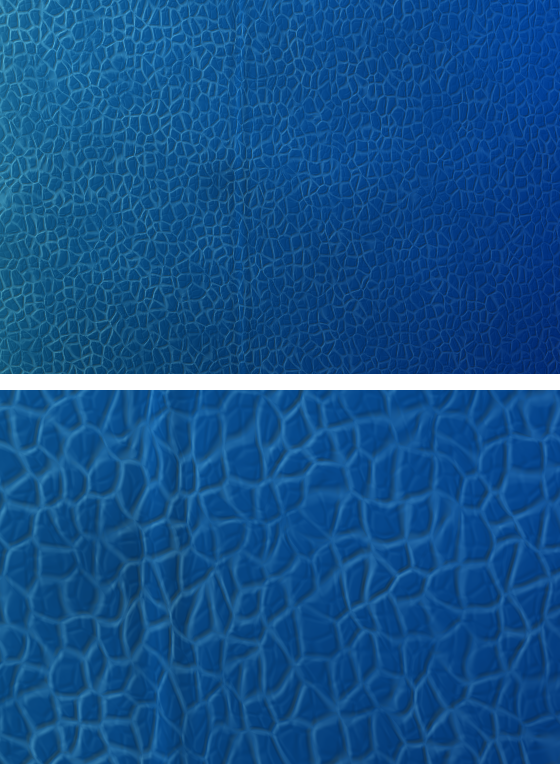
Top, the full canvas; bottom, a detail of the centre.
A WebGL 2 fragment shader for this texture:

```glsl
#version 300 es
precision highp float;
// Blue grained leather: a warped cellular pattern gives pebbles split by
// grooves, lit from the upper left by a height difference, over a smooth
// four-corner colour gradient with soft blotches and one upright crease.

#define GRAIN_COUNT 33.0   // pebbles per canvas height
#define JITTER 0.84        // irregularity of the pebbles
#define GROOVE_WIDTH 0.32  // in pebble units
#define WARP 0.55          // bending of the grooves
#define RELIEF_STEP 0.13   // lighting sample distance
#define SHADOW 0.42        // darkening of walls facing away
#define SHEEN 0.24         // brightening of walls facing the light
#define CREASE_X 0.645     // position of the upright crease
#define CREASE_WIDTH 0.035

out vec4 fragColor;
uniform vec2 u_resolution;

float hash(vec2 p) {
    return fract(sin(dot(p, vec2(127.1, 311.7))) * 43758.5453);
}

vec2 hash2(vec2 p) {
    return vec2(hash(p), hash(p + vec2(37.2, 17.9)));
}

float valueNoise(vec2 p) {
    vec2 cell = floor(p);
    vec2 f = fract(p);
    f = f * f * (3.0 - 2.0 * f);
    float low = mix(hash(cell), hash(cell + vec2(1, 0)), f.x);
    float high = mix(hash(cell + vec2(0, 1)), hash(cell + vec2(1, 1)), f.x);
    return mix(low, high, f.y);
}

float fbm(vec2 p) {
    float sum = 0.0;
    float weight = 0.5;
    for (int i = 0; i < 3; i++) {
        sum += weight * valueNoise(p);
        p = p * 2.03 + 11.7;
        weight *= 0.5;
    }
    return sum / 0.875;
}

// Gap between the nearest and second nearest centre: zero on cell borders
float cellGap(vec2 p) {
    vec2 cell = floor(p);
    vec2 f = fract(p);
    float nearest = 9.0;
    float second = 9.0;
    for (int y = -1; y <= 1; y++) {
        for (int x = -1; x <= 1; x++) {
            vec2 offset = vec2(x, y);
            vec2 centre = offset + 0.5 + JITTER * (hash2(cell + offset) - 0.5);
            float d = length(centre - f);
            second = min(second, max(nearest, d));
            nearest = min(nearest, d);
        }
    }
    return second - nearest;
}

// Canvas position to pebble space: larger at the upper left, tight at the crease
vec2 grainSpace(vec2 p) {
    vec2 q = vec2(p.x + 0.08 * p.x * p.x, 1.08 * p.y - 0.1 * p.y * p.y);
    q.x += 0.4 * CREASE_WIDTH * tanh((p.x - CREASE_X) / CREASE_WIDTH);
    q += 0.02 * vec2(fbm(p * 5.0), fbm(p * 5.0 + 40.0));
    q = vec2(q.x * 1.08 + q.y * 0.14, q.y * 0.92 - q.x * 0.1);
    return q * GRAIN_COUNT;
}

float leatherHeight(vec2 q) {
    vec2 bend = vec2(valueNoise(q * 0.9), valueNoise(q * 0.9 + 23.0)) - 0.5;
    float gap = cellGap(q + WARP * bend);
    float depth = mix(0.45, 1.0, valueNoise(q * 0.55 + 7.0));
    float groove = 1.0 - smoothstep(0.0, GROOVE_WIDTH, gap);
    float wrinkle = smoothstep(0.0, 0.35, cellGap(q * 1.7 + bend + 51.0));
    return 0.25 * min(gap, 0.8) - depth * groove + 0.16 * wrinkle
         + 0.12 * valueNoise(q * 3.1);
}

vec3 baseColour(vec2 uv) {
    vec3 bottom = mix(vec3(0.025, 0.285, 0.445), vec3(0.003, 0.155, 0.435), uv.x);
    vec3 top = mix(vec3(0.065, 0.375, 0.58), vec3(0.004, 0.25, 0.59), uv.x);
    vec3 colour = mix(bottom, top, smoothstep(-0.1, 1.05, uv.y));
    return colour + vec3(0.04, 0.05, 0.035) * exp(-uv.x * 14.0);
}

void main() {
    vec2 uv = gl_FragCoord.xy / u_resolution;
    vec2 p = gl_FragCoord.xy / u_resolution.y;

    // Relief lighting of grooves and pebbles
    vec2 q = grainSpace(p);
    vec2 toLight = normalize(vec2(-0.8, 0.6));
    float here = leatherHeight(q);
    float relief = here - leatherHeight(q + toLight * RELIEF_STEP);
    float lit = max(relief, 0.0);
    float shade = max(-relief, 0.0);
    float glint = 0.12 * smoothstep(0.1, -0.8, here);

    // Broad tone: blotches, a dim patch and the upright crease
    float offCrease = (p.x - CREASE_X + 0.02 * (fbm(p * 4.0) - 0.5)) / CREASE_WIDTH;
    float crease = exp(-offCrease * offCrease);
    float tone = 1.0 + 0.16 * (fbm(p * 3.5 + 5.0) - 0.5);
    tone -= 0.13 * exp(-dot(p - vec2(0.6, 0.51), p - vec2(0.6, 0.51)) * 180.0);
    tone += 0.1 * crease * sin(offCrease * 5.0 + 3.0 * valueNoise(p * vec2(6.0, 3.0)));

    float strength = mix(1.15, 0.5, smoothstep(0.0, 1.0, uv.x)) * mix(0.85, 1.1, uv.y);
    vec3 colour = baseColour(uv) * tone * (1.0 - SHADOW * shade);
    colour += vec3(0.85, 1.0, 0.8) * strength * (SHEEN * lit + glint);
    fragColor = vec4(clamp(colour, 0.0, 1.0), 1.0);
}
```
